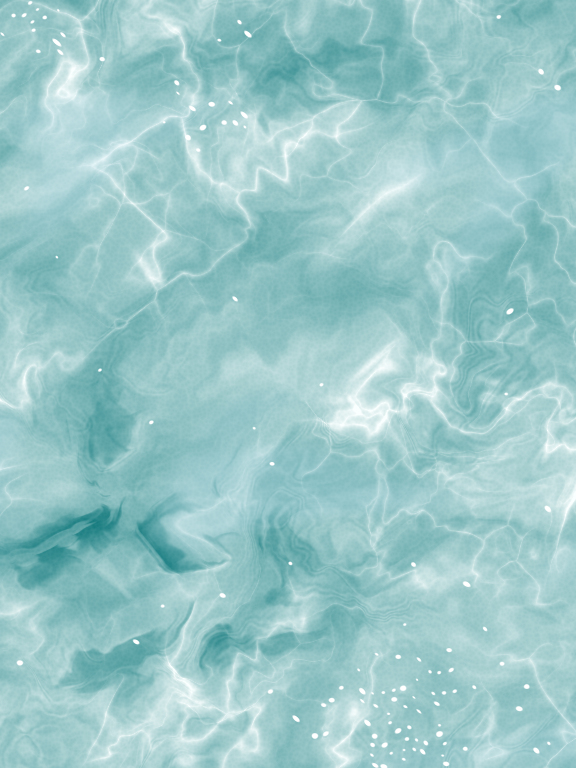
Write a Shadertoy shader that draws this texture.

```glsl
// Clear shallow turquoise water: sunlit caustic lines, fine ripples, dark streaks and glints.

const vec3 DEEP_TEAL = vec3(0.27, 0.59, 0.60);
const vec3 PALE_AQUA = vec3(0.86, 0.93, 0.93);
const vec3 SKY_HAZE = vec3(0.74, 0.88, 0.92);
const vec2 DRIFT = vec2(0.87, 0.5);      // main direction of the light lines
const float BASE_TONE = 0.47;            // 0 is deep teal, 1 is pale aqua
const float TONE_CONTRAST = 0.36;
const float CAUSTIC_SCALE = 3.1;
const float FILAMENT_SCALE = 6.5;
const float RIPPLE_STRENGTH = 0.06;
const float SAND_SCALE = 150.0;
const float SAND_STRENGTH = 0.09;
const float STREAK_DEPTH = 0.55;
const float GLINT_SCALE = 56.0;
const float STRAY_GLINTS = 0.004;
// Glint clusters: centre and radius
const vec3 CLUSTERS[4] = vec3[4](vec3(0.36, 1.14, 0.055), vec3(0.07, 1.28, 0.05),
                                 vec3(0.72, 0.09, 0.13), vec3(0.42, 1.28, 0.025));
const mat2 TURN = mat2(0.8, 0.6, -0.6, 0.8);

vec2 hash2(vec2 p) {
    vec3 q = fract(vec3(p.xyx) * vec3(0.1031, 0.1030, 0.0973));
    q += dot(q, q.yzx + 33.33);
    return fract((q.xx + q.yz) * q.zy);
}

// Layered sines, each octave bent and turned
float waves(vec2 p, int octaves) {
    float sum = 0.0, amp = 0.5;
    for (int i = 0; i < octaves; i++) {
        p += 0.6 * sin(p.yx * 1.3 + vec2(1.7, 4.1) * float(i + 1));
        sum += amp * sin(p.x) * cos(p.y);
        p = TURN * p * 1.8 + 3.1;
        amp *= 0.56;
    }
    return sum;
}

// Cellular noise: distances to the nearest and second nearest seed
vec2 cells(vec2 p) {
    vec2 id = floor(p), f = p - id, d = vec2(8.0);
    for (int y = -1; y <= 1; y++)
    for (int x = -1; x <= 1; x++) {
        vec2 o = vec2(x, y);
        float r = length(o + hash2(id + o) - f);
        d = r < d.x ? vec2(r, d.x) : vec2(d.x, min(d.y, r));
    }
    return d;
}

float blob(vec2 p, vec2 centre, float radius) {
    vec2 d = (p - centre) / radius;
    return exp(-dot(d, d));
}

float clusterDensity(vec2 p) {
    float sum = 0.0;
    for (int i = 0; i < 4; i++) sum += blob(p, CLUSTERS[i].xy, CLUSTERS[i].z);
    return sum;
}

// Small rounded white highlights, gathered in clusters
float glints(vec2 p) {
    vec2 q = p * GLINT_SCALE + 0.35 * sin(p.yx * 60.0);
    vec2 id = floor(q), rnd = hash2(id + 71.0);
    vec2 d = q - id - mix(vec2(0.36), vec2(0.64), hash2(id + 19.0));
    d = vec2(d.x + 0.3 * d.y, d.y * 1.15);
    float present = step(rnd.x, STRAY_GLINTS + 0.5 * clusterDensity((id + 0.5) / GLINT_SCALE));
    float radius = mix(0.12, 0.33, rnd.y);
    return present * (1.0 - smoothstep(radius - 0.1, radius + 0.08, length(d)));
}

void mainImage(out vec4 fragColor, in vec2 fragCoord) {
    vec2 p = fragCoord / iResolution.x;
    vec2 bend = vec2(waves(p * 9.0, 4), waves(p * 9.0 + 17.0, 4));
    vec2 slant = vec2(dot(p, DRIFT), dot(p, vec2(-DRIFT.y, DRIFT.x)));
    float activity = 1.0 - 0.7 * blob(p, vec2(0.38, 0.8), 0.24);

    // Broad light and shade over the sandy bed
    float tone = BASE_TONE + TONE_CONTRAST * waves(slant * vec2(7.0, 11.0) + bend, 5);
    tone += 0.16 * activity * waves(slant * vec2(22.0, 40.0) + 3.0 * bend, 4);
    tone += SAND_STRENGTH * (cells(p * SAND_SCALE).x - 0.45);

    // Nested contour ripples
    float swell = waves(p * vec2(8.0, 11.0) + 1.5 * bend + 40.0, 3);
    tone += RIPPLE_STRENGTH * activity * sin(swell * 32.0) * smoothstep(-0.3, 0.4, bend.x);

    // Bright caustic network with a soft halo
    vec2 net = slant * vec2(0.75, 1.25) * CAUSTIC_SCALE + 0.45 * bend + 5.0;
    vec2 c = cells(net);
    float edge = c.y - c.x;
    float lit = smoothstep(-0.35, 0.3, waves(p * 6.0 + 31.0, 2));
    tone += lit * (0.36 * exp(-edge * 20.0) + 0.22 * exp(-edge * 5.0));

    // Finer filaments, strongest near the top and the right
    vec2 f = cells(p * vec2(0.9, 1.2) * FILAMENT_SCALE + 1.1 * bend.yx + 12.0);
    float fineLit = activity * smoothstep(-0.2, 0.4, waves(p * 8.0 + 9.0, 2) + 0.3 * (p.x + p.y - 1.0));
    tone += 0.34 * fineLit * exp(-(f.y - f.x) * 13.0);
    float ridge = 1.0 - abs(waves(slant * vec2(13.0, 19.0) + 2.5 * bend + 60.0, 3));
    tone += 0.16 * activity * lit * pow(ridge, 14.0);

    // Dark streaks, mostly at the lower left
    float shade = blob(p, vec2(0.25, 0.33), 0.27) + 0.25 * blob(p, vec2(0.2, 1.2), 0.25);
    float streak = waves(slant * vec2(14.0, 27.0) + 2.0 * bend + 23.0, 4);
    tone -= STREAK_DEPTH * shade * smoothstep(0.12, 0.5, streak);

    // Colour, sky sheen and glints
    vec3 color = mix(DEEP_TEAL, PALE_AQUA, clamp(tone, -0.3, 1.2));
    float sheen = smoothstep(0.15, 0.55, waves(slant * vec2(5.0, 10.0) + 80.0, 2));
    color = mix(color, SKY_HAZE, 0.3 * sheen);
    color = mix(color, vec3(1.0), glints(p));
    fragColor = vec4(clamp(color, 0.0, 1.0), 1.0);
}
```
